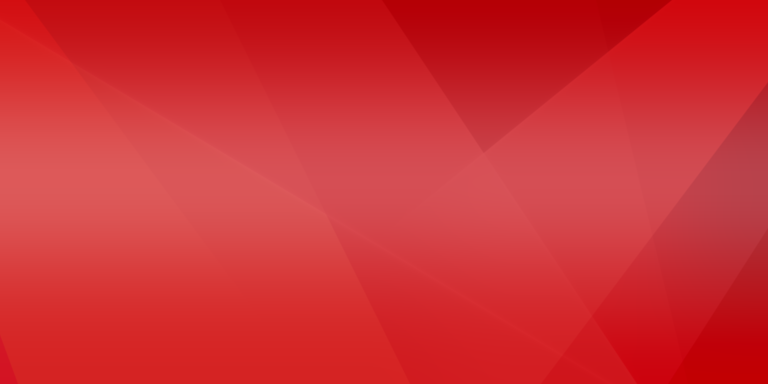
Give the GLSL for this background, as a Shadertoy shader.

```glsl
// Red backdrop of broad translucent facets under a soft horizontal haze.
// Straight cuts split the canvas into half planes; their overlaps tint
// a vertical gradient, and a few cuts carry a faint bright rim.

// Signed distance to the line a-b, positive on the right when a is the top end.
float cut(vec2 p, vec2 a, vec2 b) {
    return dot(p - a, normalize(vec2(a.y - b.y, b.x - a.x)));
}

// Antialiased coverage of the positive side of a cut.
float cover(float d) {
    float px = 1.0 / iResolution.y;
    return smoothstep(-px, px, d);
}

// Thin soft line along a cut.
float rim(float d) {
    return exp(-abs(d) * 180.0);
}

void mainImage(out vec4 fragColor, in vec2 fragCoord) {
    vec2 p = fragCoord / iResolution.y;
    p.x *= 2.0 * iResolution.y / iResolution.x;

    // Vertical gradient: deep red ends, pale rose band in the middle.
    float haze = exp(-pow((p.y - 0.54) / 0.30, 2.0));
    float pale = mix(0.105, 0.03, p.y) + 0.265 * haze;
    vec3 col = vec3(0.825 + 0.03 * haze, pale, pale + 0.012);

    // Cuts running down to the right.
    float slopeLine = cut(p, vec2(0.0, 0.948), vec2(1.589, 0.0));
    float above = cover(slopeLine);
    float leftFold = cover(cut(p, vec2(0.065, 1.0), vec2(0.729, 0.102)));
    float midFold = cover(cut(p, vec2(0.573, 1.0), vec2(1.068, 0.0)));
    float longLine = cut(p, vec2(0.995, 1.0), vec2(1.659, 0.0));
    float longFold = cover(longLine);
    float steepFold = cover(cut(p, vec2(1.552, 1.0), vec2(1.792, 0.0)));

    // Cuts running down to the left.
    float crossLine = cut(p, vec2(1.75, 1.0), vec2(1.263, 0.604));
    float crossFold = cover(crossLine);
    float sideFold = cover(cut(p, vec2(2.0, 0.786), vec2(1.471, 0.083)));
    float cornerFold = cover(cut(p, vec2(2.0, 0.406), vec2(1.74, 0.0)));

    // Left and central facets.
    float top = smoothstep(0.65, 1.0, p.y);
    col.r -= 0.05 * top * leftFold * (1.0 - crossFold);
    col -= vec3(0.012, 0.012, 0.006) * leftFold * smoothstep(0.1, 0.6, p.y);
    col += vec3(0.010, 0.020, 0.008) * (1.0 - above) * (1.0 - midFold);
    col -= vec3(0.010, 0.014, 0.008) * midFold;

    // Dark wedge at the top and the brighter facets below it.
    col -= vec3(0.045, 0.040, 0.035) * longFold * (1.0 - crossFold);
    float crossFade = smoothstep(0.95, 1.35, p.x);
    col += vec3(0.010, 0.014, 0.012) * crossFold * crossFade * (1.0 - longFold);
    col += vec3(0.025, 0.006, 0.004) * steepFold * crossFold * top;
    col -= vec3(0.012, 0.010, 0.008) * steepFold;

    // Shadowed facets at the right edge and in the lower corners.
    float edge = smoothstep(1.55, 2.0, p.x) * smoothstep(0.0, 0.45, p.y);
    col -= vec3(0.015 + 0.085 * edge, 0.035, 0.025) * sideFold;
    col -= vec3(0.030, 0.035, 0.040) * cornerFold;
    col.g -= 0.055 * above * longFold * (1.0 - smoothstep(0.0, 0.25, p.y));
    col.b -= 0.040 * above * longFold * (1.0 - smoothstep(0.0, 0.25, p.y));
    float chip = 1.0 - cover(cut(p, vec2(0.0, 0.128), vec2(0.047, 0.0)));
    col -= vec3(0.010, 0.060, 0.0) * chip;

    // Faint rims.
    col += 0.014 * rim(slopeLine);
    col += 0.010 * rim(crossLine) * crossFade;
    col += 0.008 * rim(longLine) * (1.0 - p.y);

    fragColor = vec4(clamp(col, 0.0, 1.0), 1.0);
}
```
